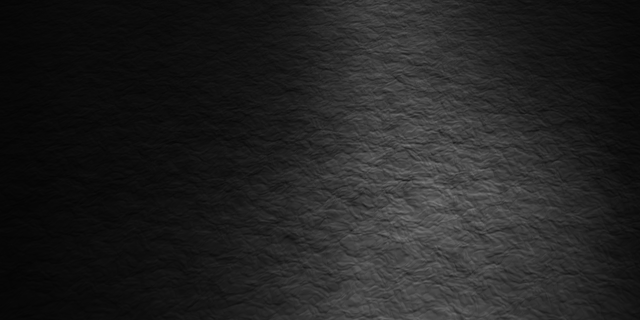
This texture is drawn by a Shadertoy shader. Its source:

```glsl
// Dark rough floor seen at a low angle, lit by a soft pool of light right of centre.
// Cellular noise on a perspective plane gives the grain, shaded as a relief;
// layered sines bend it and add worn patches, and uneven bell curves form the light.

const float HORIZON = 2.6;      // height where the floor would vanish
const float DEPTH_SCALE = 3.5;  // stretch of the floor along its depth

vec2 hash2(vec2 cell) {
    vec3 q = fract(cell.xyx * vec3(0.1031, 0.1030, 0.0973));
    q += dot(q, q.yzx + 33.33);
    return fract((q.xx + q.yz) * q.zy);
}

// Distance to the nearest scattered point, about 0 to 1
float cellular(vec2 p) {
    vec2 cell = floor(p), local = fract(p);
    float nearest = 2.0;
    for (int j = -1; j <= 1; j++) {
        for (int i = -1; i <= 1; i++) {
            vec2 offset = vec2(i, j);
            vec2 toPoint = offset + hash2(cell + offset) - local;
            nearest = min(nearest, dot(toPoint, toPoint));
        }
    }
    return sqrt(nearest);
}

// Smooth irregular waves, about -1 to 1
float layeredSines(vec2 p) {
    float sum = 0.0, weight = 0.5;
    for (int i = 0; i < 5; i++) {
        sum += weight * sin(p.x + 1.7 * sin(p.y)) * cos(p.y + 1.3 * sin(0.8 * p.x));
        p = mat2(1.36, 1.04, -1.04, 1.36) * p + 2.3;
        weight *= 0.62;
    }
    return sum;
}

// Maps the canvas to the receding plane
vec2 floorPlane(vec2 p, float axis) {
    float depth = 1.0 / (HORIZON - p.y);
    return vec2((p.x - axis) * depth, DEPTH_SCALE * depth) + 4.0;
}

// Height of the crust: bumps from coarse to fine
float crustHeight(vec2 plane) {
    vec2 bend = 0.012 * vec2(layeredSines(plane * 31.0), layeredSines(plane.yx * 37.0));
    float height = 0.0, frequency = 24.0, weight = 0.5;
    for (int i = 0; i < 3; i++) {
        height += weight * cellular((plane + bend) * frequency + float(i) * 7.3);
        frequency *= 2.3;
        weight *= 0.72;
    }
    return height;
}

// Bell curve with a separate width on each side
float bell(float x, float leftWidth, float rightWidth) {
    float t = x / (x < 0.0 ? leftWidth : rightWidth);
    return exp(-t * t);
}

// Light on the floor: a narrow far beam widening toward the viewer
float lightPool(vec2 uv) {
    float centre = 0.61 + 0.055 * smoothstep(1.0, 0.45, uv.y);
    float nearness = smoothstep(1.0, 0.1, uv.y);
    float beam = bell(uv.x - centre, mix(0.12, 0.24, nearness), mix(0.13, 0.26, nearness));
    float strength = 0.165 + 0.05 * bell(uv.y - 0.42, 0.3, 0.25);
    float spill = bell(uv.x - 0.64, 0.34, 0.36) * mix(0.085, 0.045, uv.y);
    return 0.036 + spill + beam * strength;
}

void mainImage(out vec4 fragColor, in vec2 fragCoord) {
    vec2 uv = fragCoord / iResolution.xy;
    float aspect = iResolution.x / iResolution.y;
    vec2 p = vec2(uv.x * aspect, uv.y);
    float axis = 0.6 * aspect;
    vec2 plane = floorPlane(p, axis);

    // Relief: slope of the crust toward the far light
    vec2 towardLight = vec2(0.0015, 0.0055);
    float height = crustHeight(plane);
    float slope = crustHeight(floorPlane(p + towardLight, axis)) - height;
    float grain = clamp(slope * 1.5, -0.55, 0.8) + 0.3 * (0.5 - height);

    // Worn patches, strongest in the middle distance
    float patches = layeredSines(plane * 13.0);
    float pits = smoothstep(0.15, 0.7, layeredSines(plane * 42.0 + 1.7));
    float pitted = bell(uv.x - 0.74, 0.12, 0.11) * bell(uv.y - 0.43, 0.13, 0.13);

    float relief = mix(1.0, 0.6, smoothstep(0.4, 1.0, uv.y));
    float shade = lightPool(uv) * (1.0 + relief * grain + 0.14 * patches);
    shade *= 1.0 - pits * mix(0.1, 0.35, pitted);
    shade += 0.03 * pitted;

    // Gentle falloff at the outer edges
    shade *= mix(0.72, 1.0, smoothstep(0.0, 0.14, uv.x) * smoothstep(1.0, 0.9, uv.x));
    fragColor = vec4(vec3(clamp(shade, 0.0, 1.0)), 1.0);
}
```
